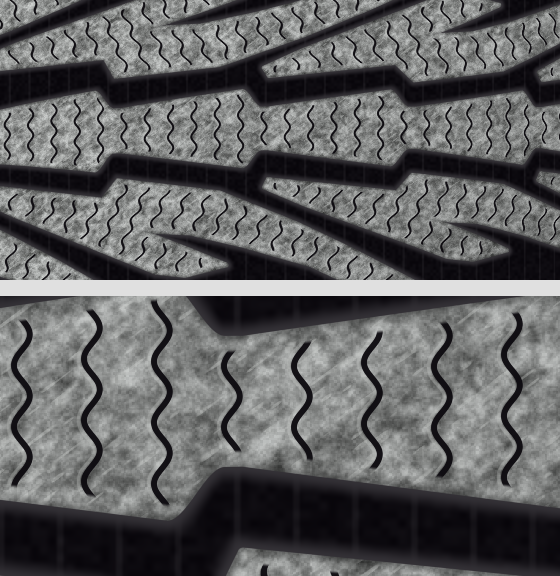
Top, the full canvas; bottom, a detail of the centre.
Reproduce this pattern procedurally as a WebGL 2 fragment shader.

```glsl
#version 300 es
precision highp float;
// Worn tyre tread: a stepped centre rib between mirrored rows of forked blocks.
// The rib is a periodic width profile; the blocks are one polygon repeated per
// pitch. Wavy sipes, scuffed rubber and dark ribbed grooves are layered on top.
uniform vec2 u_resolution;
out vec4 outColor;

const float HEIGHT = 384.0;          // design units per canvas height
const float PITCH = 202.5;           // rib repeat; side blocks use two pitches
const float RIB_START = 130.0;
const float RIB_MID = 209.0;
const float RIB_WIDE = 56.0;
const float RIB_NARROW = 31.0;
const float ROUNDING = 3.0;
const float RIB_SIPE_GAP = 32.0;
const float SIDE_SIPE_GAP = 29.5;
const float SIDE_SIPE_TILT = 0.42;
const float SIPE_HALF_WIDTH = 1.35;
const float SIPE_WAVE = 3.6;
const float SIPE_WAVELENGTH = 28.0;
const float SIPE_INSET = 6.0;
const float WALL_WIDTH = 9.0;
const vec3 FLOOR = vec3(0.045, 0.036, 0.055);
const vec3 WALL = vec3(0.20, 0.19, 0.21);
const vec3 RUBBER_DARK = vec3(0.29, 0.295, 0.29);
const vec3 RUBBER_LIGHT = vec3(0.71, 0.72, 0.715);
const vec3 SCUFF = vec3(0.76, 0.77, 0.76);

// Forked block: x along the tread, y away from the rib's centre line
const int CORNERS = 18;
const vec2 BLOCK[CORNERS] = vec2[](
  vec2(-43, 82), vec2(-36, 71), vec2(138, 89), vec2(163, 65), vec2(300, 80),
  vec2(400, 118), vec2(470, 150), vec2(590, 210), vec2(520, 218), vec2(410, 168),
  vec2(320, 144), vec2(250, 129), vec2(182, 126), vec2(250, 151), vec2(294, 168),
  vec2(235, 181), vec2(195, 177), vec2(10, 106));

float hash(vec2 p) {
  vec3 q = fract(p.xyx * vec3(0.1031, 0.103, 0.0973));
  q += dot(q, q.yzx + 33.33);
  return fract((q.x + q.y) * q.z);
}

float noise(vec2 p) {
  vec2 i = floor(p), f = fract(p);
  f = f * f * (3.0 - 2.0 * f);
  return mix(mix(hash(i), hash(i + vec2(1, 0)), f.x),
             mix(hash(i + vec2(0, 1)), hash(i + vec2(1, 1)), f.x), f.y);
}

float fbm(vec2 p) {
  float sum = 0.0, gain = 0.5;
  for (int i = 0; i < 4; i++) {
    sum += gain * noise(p);
    p = mat2(1.6, 1.2, -1.2, 1.6) * p + 17.0;
    gain *= 0.5;
  }
  return sum / 0.9375;
}

float blockDistance(vec2 p) {
  float best = 1e9, side = 1.0;
  for (int i = 0; i < CORNERS; i++) {
    vec2 a = BLOCK[i], b = BLOCK[(i + 1) % CORNERS];
    vec2 e = b - a, w = p - a;
    vec2 r = w - e * clamp(dot(w, e) / dot(e, e), 0.0, 1.0);
    best = min(best, dot(r, r));
    bvec3 c = bvec3(p.y >= a.y, p.y < b.y, e.x * w.y > e.y * w.x);
    if (all(c) || all(not(c))) side = -side;
  }
  return side * sqrt(best) - ROUNDING;
}

float ribHalfWidth(float x) {
  float t = fract((x - RIB_START) / PITCH);
  float h = mix(RIB_WIDE, RIB_NARROW, smoothstep(0.0, 0.13, t));
  h += (RIB_WIDE - RIB_NARROW) * max(t - 0.17, 0.0) / 0.83;
  return h * (1.02 - 0.00015 * x);
}

// Signed offset from the nearest wavy cut; each cut has its own phase
float sipeOffset(float along, float across, float gap) {
  float id = floor(along / gap + 0.5);
  float k = 6.28318 / SIPE_WAVELENGTH;
  float phase = across * k + 1.8 * hash(vec2(id, gap));
  float slope = SIPE_WAVE * k * cos(phase);
  return (along - id * gap - SIPE_WAVE * sin(phase)) / sqrt(1.0 + slope * slope);
}

void main() {
  float px = HEIGHT / u_resolution.y;
  vec2 p = gl_FragCoord.xy * px;
  // Foreshortening squeezes the right end
  float x = p.x + 0.0009 * pow(max(p.x - 560.0, 0.0), 2.0);

  // Centre rib
  float ribY = p.y - RIB_MID + 13.0 * exp(-x / 150.0);
  float slope = (ribHalfWidth(x + 1.0) - ribHalfWidth(x - 1.0)) * 0.5;
  float rib = (abs(ribY) - ribHalfWidth(x)) / sqrt(1.0 + slope * slope);

  // Mirrored side blocks, wider and sheared toward the left
  bool upper = p.y > RIB_MID;
  float away = abs(p.y - RIB_MID);
  float blocks = 1e9;
  for (int k = -1; k <= 2; k++) {
    float left = float(1 - k);
    float stretch = 1.0 + left * (upper ? 0.08 : 0.12);
    float shear = upper ? 0.4 * clamp(left, 0.0, 1.0) : 0.15;
    vec2 q = vec2(x - 2.0 * PITCH * float(k) - shear * (away - 80.0), away / stretch);
    blocks = min(blocks, blockDistance(q));
  }
  float d = min(rib, blocks);

  // Groove floor with faint cross ribs and sloping walls
  float ridge = abs(fract(x / 27.0) - 0.5) * 27.0;
  vec3 groove = FLOOR + 0.045 * (1.0 - smoothstep(0.5, 2.5, ridge));
  groove += 0.035 * (noise(p * 0.25) - 0.5);
  groove = mix(WALL, groove, smoothstep(0.0, WALL_WIDTH, d));

  // Mottled rubber, scuffs and worn edges
  vec2 grain = mat2(0.8, -0.6, 0.6, 0.8) * p;
  float mottle = 0.55 * fbm(grain * vec2(0.07, 0.12)) + 0.45 * fbm(p * 0.24);
  vec3 rubber = mix(RUBBER_DARK, RUBBER_LIGHT, clamp((mottle - 0.5) * 2.0 + 0.56, 0.0, 1.0));
  float scuff = smoothstep(0.74, 0.9, noise(grain * vec2(0.1, 0.45) + 40.0));
  rubber = mix(rubber, SCUFF, 0.4 * scuff);
  rubber += 0.08 * (hash(floor(p * 0.8)) - 0.5);
  rubber *= 1.08 - 0.22 * (p.x / 768.0) * (1.0 - 0.6 * p.y / HEIGHT);
  rubber *= mix(1.0, 0.72, smoothstep(-4.5, 0.0, d));

  // Wavy cuts with one lit lip
  float cut = rib < blocks
    ? sipeOffset(x - 10.0, ribY, RIB_SIPE_GAP)
    : sipeOffset(x + SIDE_SIPE_TILT * away, away, SIDE_SIPE_GAP);
  float inside = 1.0 - smoothstep(-SIPE_INSET - 2.0, -SIPE_INSET, d);
  float lip = 1.0 - smoothstep(0.4, 0.6 + px, abs(cut + SIPE_HALF_WIDTH + 1.2));
  float slit = 1.0 - smoothstep(-0.6 * px, 0.6 * px, abs(cut) - SIPE_HALF_WIDTH);
  rubber = mix(rubber, SCUFF, 0.35 * lip * inside);
  rubber = mix(rubber, FLOOR, 0.95 * slit * inside);

  outColor = vec4(mix(rubber, groove, smoothstep(-0.7 * px, 0.7 * px, d)), 1.0);
}
```
